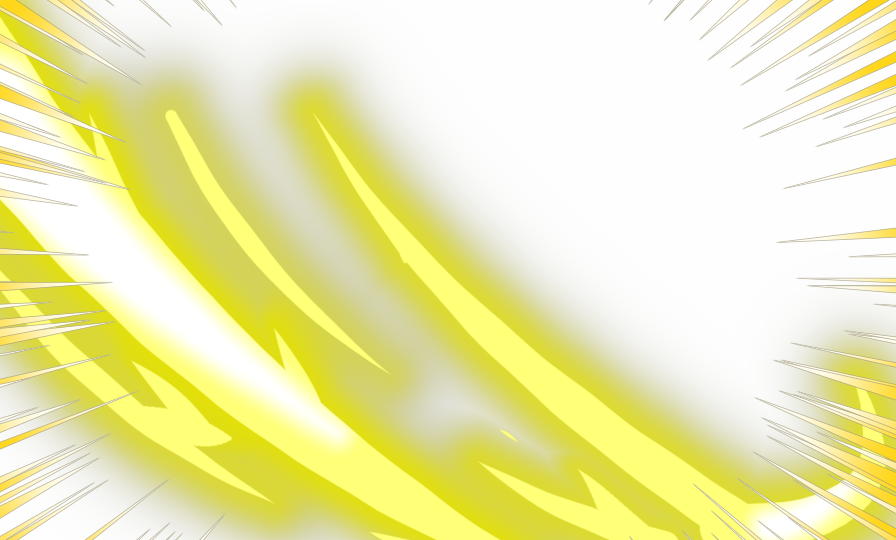
This background is drawn by a WebGL 2 fragment shader. Its source:

```glsl
#version 300 es
precision highp float;

uniform vec2 u_resolution;
out vec4 fragColor;

float hash(float n) {
    return fract(sin(n * 12.9898) * 43758.545);
}

// Signed distance to a quadratic curve whose half width runs through w
float stroke(vec2 p, vec2 a, vec2 b, vec2 c, vec3 w) {
    float nearest = 100.0;
    vec2 start = a;
    for (int i = 1; i <= 16; i++) {
        float t = float(i) / 16.0;
        vec2 end = mix(mix(a, b, t), mix(b, c, t), t);
        vec2 along = end - start;
        float h = clamp(dot(p - start, along) / dot(along, along), 0.0, 1.0);
        float s = t + (h - 1.0) / 16.0;
        float width = mix(mix(w.x, w.y, s), mix(w.y, w.z, s), s);
        nearest = min(nearest, length(p - start - along * h) - width);
        start = end;
    }
    return nearest;
}

// Remaining transparency of the wide grey halo and the tight yellow one
vec2 halo(float d, float yellow) {
    d = max(d, 0.0);
    return 1.0 - vec2(0.8 * exp(-d * d / 0.23), yellow * exp(-d * d / 0.075));
}

// Tapered rays pointing inward from the border
vec3 speedLines(vec3 color, vec2 p, float count, float seed, float pixel) {
    vec2 v = p - vec2(3.8, 2.3);
    float r = length(v);
    float cell = atan(v.y, v.x) / 6.2831853 * count;
    float id = floor(cell) + seed;
    float tip = 2.75 + 0.95 * hash(id);
    float offset = fract(cell) - 0.5 - 0.3 * (hash(id + 31.7) - 0.5);
    float across = abs(offset) * 6.2831853 * r / count;
    float d = across - (r - tip) * mix(0.02, 0.05, hash(id + 73.1));
    float present = step(0.25, hash(id + 9.4)) * smoothstep(0.0, 0.04, r - tip);
    vec3 fill = mix(vec3(1.0, 0.99, 0.94), vec3(1.0, 0.84, 0.1),
                    smoothstep(0.3, 1.35, r - tip));
    color = mix(color, fill, present * smoothstep(pixel, -pixel, d));
    float outline = 1.0 - smoothstep(0.0, pixel, abs(d));
    return mix(color, vec3(0.58, 0.56, 0.46), 0.5 * present * outline);
}

void main() {
    // Canvas spans 7.68 by 4.6 units with y pointing down
    vec2 uv = gl_FragCoord.xy / u_resolution;
    vec2 rayPoint = vec2(uv.x, 1.0 - uv.y) * vec2(7.68, 4.6);
    float pixel = 4.6 / u_resolution.y;
    vec2 p = rayPoint + 0.005 * sin(rayPoint.yx * 9.0);

    // Broad left band with torn points
    float band = stroke(p, vec2(-0.4, 0.4), vec2(1.47, 3.25), vec2(4.4, 4.8), vec3(0.48, 0.38, 0.1));
    band = min(band, stroke(p, vec2(0.77, 0.97), vec2(0.9, 1.4), vec2(1.1, 1.9), vec3(0.0, 0.08, 0.12)));
    band = min(band, stroke(p, vec2(2.35, 2.8), vec2(2.52, 3.1), vec2(2.65, 3.5), vec3(0.0, 0.08, 0.12)));

    // Lower left blade and its fork
    float blade = stroke(p, vec2(-0.1, 2.25), vec2(0.88, 3.52), vec2(2.35, 4.29), vec3(0.04, 0.18, 0.0));
    blade = min(blade, stroke(p, vec2(1.13, 3.07), vec2(1.4, 3.3), vec2(1.75, 3.7), vec3(0.0, 0.1, 0.1)));
    blade = min(blade, stroke(p, vec2(1.2, 3.5), vec2(1.6, 3.7), vec2(1.97, 3.73), vec3(0.05, 0.22, 0.02)));

    // Slim central blade
    float slim = stroke(p, vec2(1.47, 0.99), vec2(2.1, 2.32), vec2(3.34, 3.18), vec3(0.05, 0.13, 0.0));

    // Long right arc curling upward
    float arc = stroke(p, vec2(2.69, 0.96), vec2(3.69, 2.75), vec2(6.3, 4.45), vec3(0.0, 0.16, 0.19));
    arc = min(arc, stroke(p, vec2(6.2, 4.5), vec2(7.9, 4.5), vec2(7.36, 3.28), vec3(0.2, 0.18, 0.03)));
    arc = min(arc, stroke(p, vec2(3.43, 2.11), vec2(3.45, 2.17), vec2(3.48, 2.22), vec3(0.02)));

    // Bottom splinters
    float splinter = stroke(p, vec2(4.1, 3.93), vec2(4.6, 4.3), vec2(5.7, 4.65), vec3(0.0, 0.1, 0.12));
    splinter = min(splinter, stroke(p, vec2(4.95, 4.0), vec2(5.2, 4.25), vec2(5.45, 4.65), vec3(0.0, 0.08, 0.2)));
    float flecks = stroke(p, vec2(4.3, 3.67), vec2(4.37, 3.71), vec2(4.44, 3.77), vec3(0.005, 0.022, 0.0));
    flecks = min(flecks, stroke(p, vec2(3.17, 4.53), vec2(3.3, 4.58), vec2(3.6, 4.68), vec3(0.0, 0.04, 0.05)));

    // Halos over a white ground
    vec2 clear = halo(band, 0.92) * halo(blade, 0.7) * halo(slim, 0.5)
               * halo(min(arc, splinter), 0.75);
    vec3 color = mix(vec3(0.73, 0.73, 0.67), vec3(0.995), clear.x);
    color = mix(vec3(0.89, 0.88, 0.02), color, clear.y);

    // Flat yellow strokes with white-hot cores
    float shape = min(min(min(band, blade), min(slim, arc)), min(splinter, flecks));
    float core = stroke(p, vec2(-0.1, 0.9), vec2(0.7, 2.2), vec2(2.9, 3.7), vec3(0.34, 0.24, 0.0));
    float curlCore = stroke(p, vec2(6.6, 4.5), vec2(7.0, 4.4), vec2(7.3, 4.1), vec3(0.08, 0.1, 0.0));
    float heat = max(smoothstep(0.24, -0.06, core), smoothstep(0.2, -0.05, curlCore));
    vec3 ink = mix(vec3(1.0, 1.0, 0.47), vec3(1.0), heat);
    color = mix(color, ink, smoothstep(pixel, -pixel, shape));

    // Layered rays
    for (int i = 0; i < 3; i++) {
        float layer = float(i);
        color = speedLines(color, rayPoint, 64.0 + 22.0 * layer, 4.0 + 207.0 * layer, pixel);
    }
    fragColor = vec4(color, 1.0);
}
```
